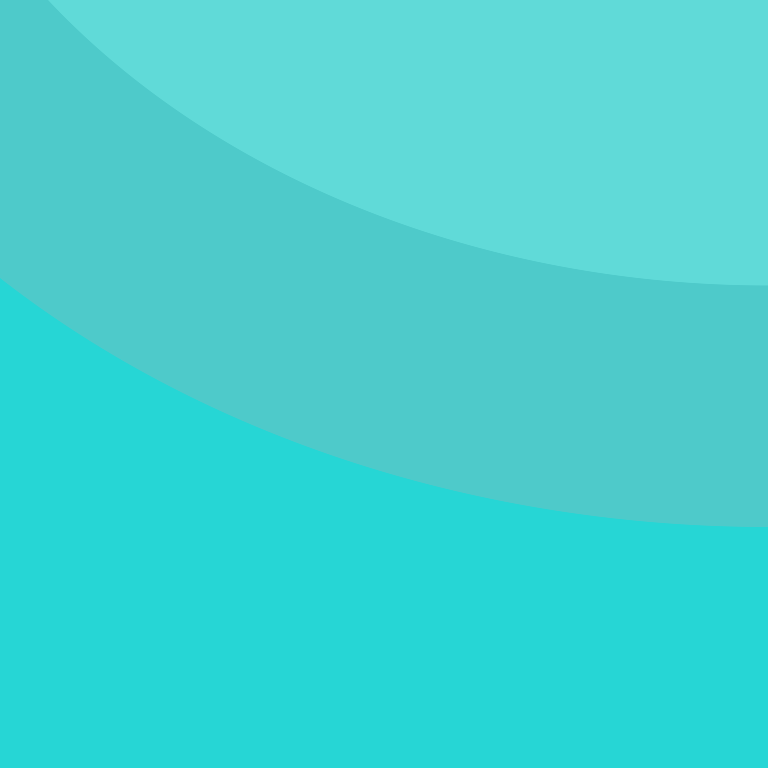
Write a Shadertoy shader that draws this background.

```glsl
// Flat turquoise background with two broad nested arcs in the upper right.
// Each arc is the lower left part of a large ellipse centred above the canvas,
// filled through an approximate signed distance with a one-pixel soft edge.

const vec3 TURQUOISE = vec3(0.149, 0.839, 0.835);
const vec3 MUTED_TEAL = vec3(0.306, 0.792, 0.792);
const vec3 PALE_AQUA = vec3(0.376, 0.855, 0.847);

// First-order signed distance to an ellipse, negative inside
float ellipseDistance(vec2 p, vec2 center, vec2 radii) {
    vec2 q = (p - center) / radii;
    float k = length(q);
    float slope = max(length(q / radii), 1e-4);
    return k * (k - 1.0) / slope;
}

// Coverage of a shape, with an edge one pixel wide
float coverage(float dist, float pixel) {
    return 1.0 - smoothstep(-0.5 * pixel, 0.5 * pixel, dist);
}

void mainImage(out vec4 fragColor, in vec2 fragCoord) {
    vec2 uv = fragCoord / iResolution.xy;
    float pixel = 1.0 / min(iResolution.x, iResolution.y);

    // Both ellipses reach their lowest point at the right edge
    float outer = ellipseDistance(uv, vec2(1.0, 1.4279), vec2(1.4180, 1.1141));
    float inner = ellipseDistance(uv, vec2(1.0, 1.5439), vec2(1.1654, 0.9156));

    // Layers from back to front
    vec3 color = TURQUOISE;
    color = mix(color, MUTED_TEAL, coverage(outer, pixel));
    color = mix(color, PALE_AQUA, coverage(inner, pixel));

    fragColor = vec4(color, 1.0);
}
```
